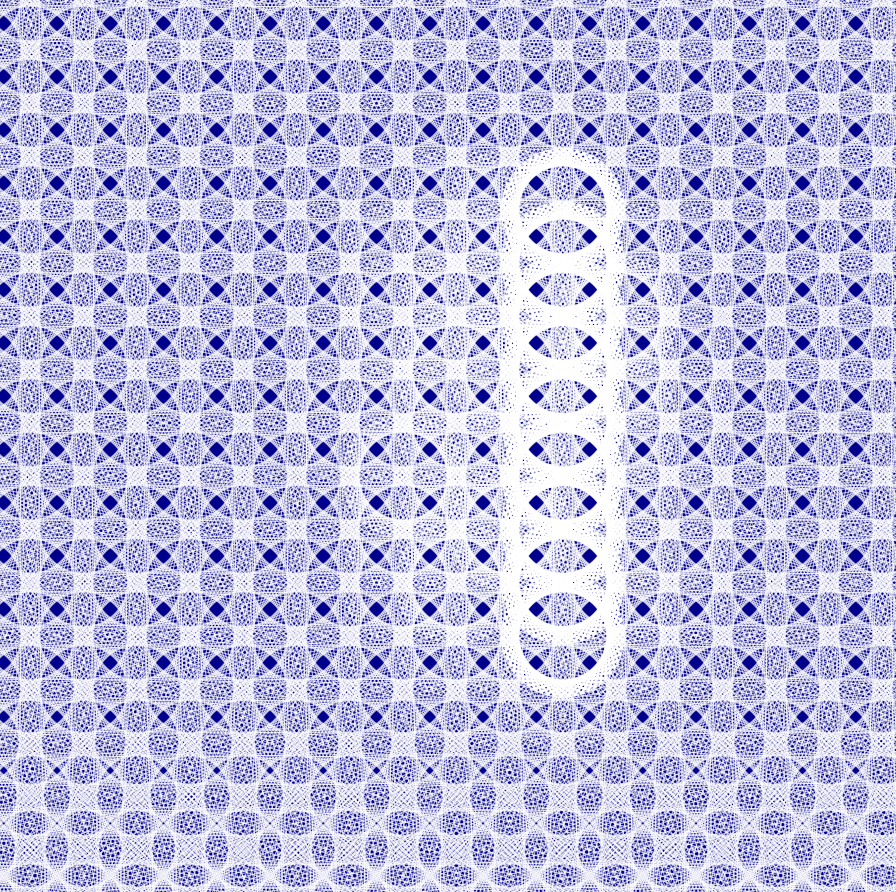
Reproduce this pattern procedurally as a Shadertoy shader.

```glsl
// Woven lattice of overlapping string-art rings, pale chords on deep blue with a bright column.

const vec3 DEEP_BLUE = vec3(0.0, 0.0, 0.55);
const vec3 THREAD_WHITE = vec3(1.0);
const float TAU = 6.2831853;
const float PITCH = 0.0597;                // ring spacing, in canvas heights
const vec2 LATTICE_SHIFT = vec2(0.57, 0.81);
const float OUTER_RADIUS = 1.16;           // in lattice cells
const float CHORD_COUNT = 54.0;

// Hash without sine
float hash12(vec2 p) {
    vec3 h = fract(vec3(p.xyx) * 0.1031);
    h += dot(h, h.yzx + 33.33);
    return fract((h.x + h.y) * h.z);
}

float capsuleDistance(vec2 p, vec2 a, vec2 b) {
    vec2 along = b - a;
    return length(p - a - along * clamp(dot(p - a, along) / dot(along, along), 0.0, 1.0));
}

// Share of a pixel covered by a line of the given half width
float lineCoverage(float dist, float halfWidth, float pixel) {
    float overlap = min(dist + halfWidth, 0.5 * pixel) - max(dist - halfWidth, -0.5 * pixel);
    return clamp(overlap / pixel, 0.0, 1.0);
}

// Nearest chord of one family, from its angular phase and tangent length
float chord(float angle, float tangentLength, float halfWidth, float pixel) {
    float phase = angle * CHORD_COUNT / TAU;
    float dist = abs(fract(phase + 0.5) - 0.5) * TAU / CHORD_COUNT * tangentLength;
    return lineCoverage(dist, halfWidth, pixel);
}

// Light let through a ring whose chords all touch its inner circle
float ringTransmission(vec2 p, float inner, float turn, float halfWidth, float opacity, float pixel) {
    float r = length(p);
    float band = smoothstep(-pixel, pixel, r - inner) * smoothstep(-pixel, pixel, OUTER_RADIUS - r);
    if (band <= 0.0) return 1.0;
    float tangentLength = sqrt(max(r * r - inner * inner, 0.0));
    float opening = acos(min(inner / r, 1.0));
    float angle = atan(p.y, p.x) + turn;
    float ink = band * opacity;
    return (1.0 - ink * chord(angle + opening, tangentLength, halfWidth, pixel))
         * (1.0 - ink * chord(angle - opening, tangentLength, halfWidth, pixel));
}

// Bright column with a broad, scattered halo
float ringGlow(vec2 center, float scatter) {
    float column = capsuleDistance(center, vec2(0.63, 0.27), vec2(0.63, 0.76));
    float core = 1.0 - smoothstep(0.015, 0.05, column);
    float halo = 1.0 - smoothstep(0.4, 1.0, length((center - vec2(0.59, 0.52)) / vec2(0.25, 0.38)));
    return max(core, halo * mix(0.1, 0.45, scatter));
}

void mainImage(out vec4 fragColor, in vec2 fragCoord) {
    vec2 cell = fragCoord / (iResolution.y * PITCH) - LATTICE_SHIFT;
    float pixel = 1.0 / (iResolution.y * PITCH);
    vec2 nearest = floor(cell + 0.5);
    float transmission = 1.0;

    // Every ring that can reach this point
    for (int j = -1; j <= 1; j++) {
        for (int i = -1; i <= 1; i++) {
            vec2 id = nearest + vec2(i, j);
            vec2 center = (id + LATTICE_SHIFT) * PITCH;
            float scatter = hash12(id + 17.0);
            float glow = ringGlow(center, scatter);
            // Lower rows close their dark diamonds
            float inner = mix(0.71, 0.82, smoothstep(0.02, 0.26, center.y));
            float halfWidth = mix(0.011, 0.023, glow);
            float opacity = mix(0.68, 1.0, glow);
            transmission *= ringTransmission(cell - id, inner, scatter * TAU / CHORD_COUNT,
                                             halfWidth, opacity, pixel);
        }
    }

    fragColor = vec4(mix(THREAD_WHITE, DEEP_BLUE, transmission), 1.0);
}
```
